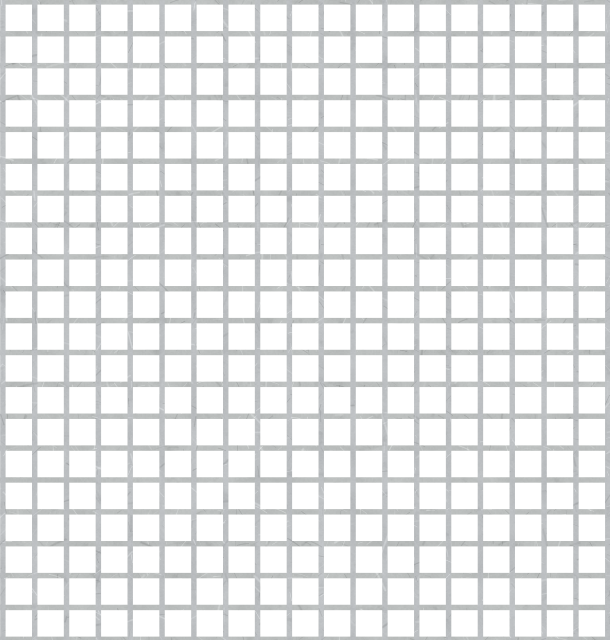
A WebGL 2 fragment shader for this pattern:

```glsl
#version 300 es
precision highp float;

#define CELLS vec2(19.16, 20.08)
#define GRID_SHIFT vec2(0.09, 0.021)
#define BAR_WIDTH 0.170
#define PAPER vec3(1.0)
#define UPRIGHT_GREY vec3(0.738, 0.750, 0.760)
#define LEVEL_GREY vec3(0.732, 0.745, 0.742)
#define BLOTCH 0.065
#define GRAIN 0.022
#define SCRATCH_LAYERS 5
#define SCRATCH_WIDTH 0.016
#define SCRATCH_DEPTH 0.075

uniform vec2 u_resolution;
out vec4 fragColor;

float hash(vec2 p) {
    return fract(sin(dot(p, vec2(127.1, 311.7))) * 43758.5453);
}

float noise(vec2 p) {
    vec2 i = floor(p), f = fract(p);
    f = f * f * (3.0 - 2.0 * f);
    return mix(mix(hash(i), hash(i + vec2(1.0, 0.0)), f.x),
               mix(hash(i + vec2(0.0, 1.0)), hash(i + vec2(1.0)), f.x), f.y);
}

float fbm(vec2 p) {
    float sum = 0.0, amplitude = 0.5;
    for (int i = 0; i < 4; i++) {
        sum += amplitude * noise(p);
        p = p * 2.03 + 17.3;
        amplitude *= 0.5;
    }
    return sum / 0.9375;
}

float segmentDistance(vec2 p, vec2 halfSpan) {
    float t = clamp(dot(p, halfSpan) / dot(halfSpan, halfSpan), -1.0, 1.0);
    return length(p - halfSpan * t);
}

// Short random strokes, some lighter and some darker than the bar
float scratches(vec2 p, float pixel) {
    float sum = 0.0;
    for (int i = 0; i < SCRATCH_LAYERS; i++) {
        float layer = float(i);
        vec2 q = p * (0.8 + 0.25 * layer) + layer * vec2(7.31, 3.77);
        vec2 id = floor(q) + layer * 41.0;
        float angle = 6.2832 * hash(id + 2.3);
        float reach = mix(0.08, 0.32, hash(id + 5.9));
        vec2 center = 0.5 + 0.3 * (vec2(hash(id + 8.1), hash(id + 11.7)) - 0.5);
        vec2 local = fract(q) - center;
        local.y += 0.25 * local.x * local.x;
        float d = segmentDistance(local, reach * vec2(cos(angle), sin(angle)));
        float stroke = 1.0 - smoothstep(0.0, SCRATCH_WIDTH + pixel, d);
        sum += stroke * (hash(id + 14.2) - 0.5) * 2.0;
    }
    return sum;
}

void main() {
    vec2 p = gl_FragCoord.xy / u_resolution * CELLS - GRID_SHIFT;
    vec2 pixel = CELLS / u_resolution;

    // Coverage of the upright (x) and level (y) bars
    vec2 toBar = abs(fract(p + 0.5) - 0.5) - 0.5 * BAR_WIDTH;
    vec2 bar = clamp(0.5 - toBar / pixel, 0.0, 1.0);
    float coverage = 1.0 - (1.0 - bar.x) * (1.0 - bar.y);

    // Worn stone-like surface
    float wear = BLOTCH * (fbm(p * vec2(1.7, 1.4)) - 0.5);
    wear += GRAIN * (noise(p * 23.0) - 0.5);
    wear -= 0.035 * smoothstep(0.62, 0.85, fbm(p * 3.1 + 31.0));
    wear += SCRATCH_DEPTH * scratches(p, pixel.x);

    vec3 grey = mix(LEVEL_GREY, UPRIGHT_GREY, bar.x) + wear;
    fragColor = vec4(mix(PAPER, grey, coverage), 1.0);
}
```
